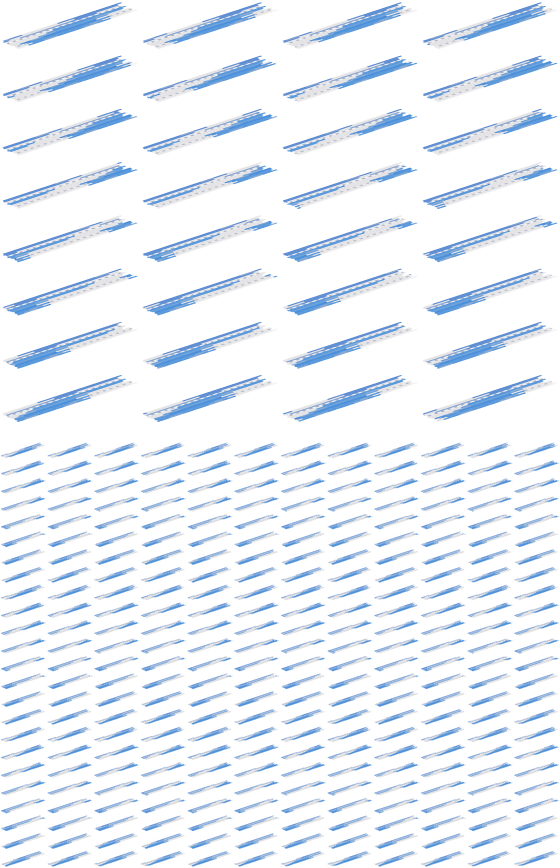
Top, the tile; bottom, the same tile 3 across and 3 down.
Give the GLSL for this pattern, as a Shadertoy shader.

```glsl
// A 4 x 8 sheet of slanted ribbons, each one step of a looping flow.
// Every ribbon is a sheared box cut into thin lanes; blue bars slide along
// the lanes, over pale dashed tracks. Supersampling smooths the fine lines.

float hash(float n) {
    return fract(sin(n * 12.9898 + 4.1) * 4375.85);
}

// Colour of one ribbon: u runs along it, v across it, phase is its step.
vec3 ribbon(vec2 uv, float phase) {
    const vec3 white = vec3(1.0);
    float u = uv.x, v = uv.y;
    if (v < 0.0 || v >= 1.0) return white;

    float lane = floor(v * 11.0);
    float across = abs(fract(v * 11.0) - 0.5);
    float rnd = hash(lane + 1.0);

    // Ragged ends
    float first = 0.025 * hash(lane + 31.0);
    float last = 1.02 - 0.09 * hash(lane + 57.0);
    if (u < first || u > last) return white;

    // Pale track with dashes that travel with the flow
    float dash = step(0.42, fract(u * 18.0 - phase * 24.0 + lane * 0.3));
    vec3 track = mix(vec3(0.93), vec3(0.84, 0.84, 0.86), step(0.3, across));
    if (lane == 3.0) track = mix(vec3(0.68, 0.71, 0.80), vec3(0.95), dash);
    if (lane == 8.0) track = mix(vec3(0.73, 0.74, 0.80), vec3(0.92), dash);
    if (lane == 10.0) track = mix(track, white, 0.4);

    // Departure time and length of the bar in each group of lanes
    float depart = 0.36 + 0.15 * rnd;
    float size = 0.52 + 0.18 * hash(lane + 83.0);
    if (lane < 2.0) {
        depart = -0.13 + 0.09 * lane;
        size = 1.05 - 0.25 * lane;
    } else if (lane == 2.0) {
        depart = 0.42;
        size = 0.65;
    } else if (lane == 3.0) {
        size = 0.0;
    } else if (lane < 6.0) {
        depart = 0.08 + 0.05 * (lane - 4.0);
        size = 0.86;
    }
    float behind = fract(phase - depart - u / 1.35) * 1.35;
    if (behind >= size) return track;

    // Bright bar with a darker rim; some bars are greyer
    vec3 fill = mix(vec3(0.34, 0.66, 0.93), vec3(0.30, 0.57, 0.86), rnd);
    vec3 rim = mix(vec3(0.27, 0.49, 0.80), vec3(0.58, 0.66, 0.80),
                   step(0.55, hash(lane + 19.0)));
    float edge = max(step(0.31, across), step(behind, 0.012));
    vec3 bar = mix(fill, rim, edge);
    if (lane < 3.0) bar = mix(bar, vec3(0.34, 0.50, 0.80), 0.5);

    // Faint streaks along the bar
    float streak = hash(lane * 7.0 + floor(behind * 9.0));
    return mix(bar, vec3(0.67, 0.72, 0.81), 0.55 * step(0.75, streak));
}

vec3 sheet(vec2 p) {
    vec2 grid = fract(p) * vec2(4.0, 8.0);
    vec2 cell = floor(grid);

    // Steps are read from the top left, row by row
    float phase = ((7.0 - cell.y) * 4.0 + cell.x) / 32.0;

    // Undo the shear: columns are the long and short sides of the ribbon
    mat2 sides = mat2(0.845, 0.726, 0.12, -0.15);
    vec2 uv = inverse(sides) * (fract(grid) - vec2(0.004, 0.22));
    return ribbon(uv, phase);
}

void mainImage(out vec4 fragColor, in vec2 fragCoord) {
    vec3 sum = vec3(0.0);
    for (int j = 0; j < 4; j++) {
        for (int i = 0; i < 4; i++) {
            vec2 offset = (vec2(i, j) + 0.5) / 4.0 - 0.5;
            sum += sheet((fragCoord + offset) / iResolution.xy);
        }
    }
    fragColor = vec4(sum / 16.0, 1.0);
}
```
